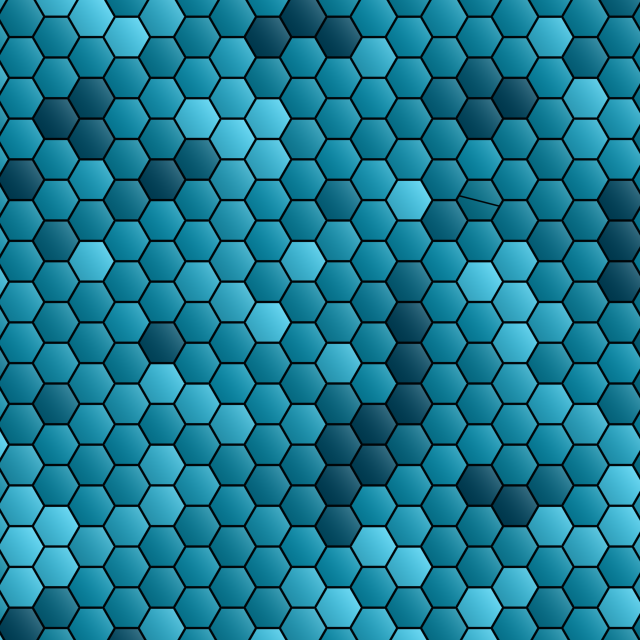
Reproduce this pattern procedurally as a three.js fragment shader.

```glsl
// Glossy teal hexagon tiles with dark joints, clustered tone changes and one cracked tile.
varying vec2 vUv;

const float ROW_STEP = 0.06368;                // tile height, flat side to flat side
const float COLUMN_STEP = ROW_STEP * 0.866025;
const vec2 FIRST_CENTER = vec2(0.0326, 0.0187);
const float JOINT_HALF = 0.0018;
const float SOFTNESS = 0.0011;

const vec3 JOINT_COLOR = vec3(0.0, 0.02, 0.03);
const vec3 DEEP_COLOR = vec3(0.0, 0.27, 0.37);
const vec3 MID_COLOR = vec3(0.03, 0.54, 0.66);
const vec3 BRIGHT_COLOR = vec3(0.27, 0.80, 0.93);

const vec2 LIGHT_DIRECTION = vec2(0.80, 0.60);
const float SHADE = 0.20;
const float SHEEN = 0.21;
const float CLUSTER_SCALE = 0.55;
const float CLUSTER_WEIGHT = 0.58;

const vec2 CRACKED_TILE = vec2(13.0, 10.0);
const vec2 CRACK_START = vec2(-0.033, 0.007);
const vec2 CRACK_END = vec2(0.029, -0.009);
const float CRACK_HALF = 0.0012;

float hash(vec2 p) {
  vec3 q = fract(vec3(p.xyx) * 0.1031);
  q += dot(q, q.yzx + 33.33);
  return fract((q.x + q.y) * q.z);
}

float valueNoise(vec2 p) {
  vec2 i = floor(p);
  vec2 f = fract(p);
  f = f * f * (3.0 - 2.0 * f);
  float low = mix(hash(i), hash(i + vec2(1.0, 0.0)), f.x);
  float high = mix(hash(i + vec2(0.0, 1.0)), hash(i + vec2(1.0)), f.x);
  return mix(low, high, f.y);
}

float segmentDistance(vec2 p, vec2 a, vec2 b) {
  vec2 ab = b - a;
  return length(p - a - ab * clamp(dot(p - a, ab) / dot(ab, ab), 0.0, 1.0));
}

// Finds the nearest tile: xy is the offset from its center, zw its column and row.
vec4 nearestTile(vec2 uv) {
  vec2 p = uv - FIRST_CENTER;
  float firstColumn = floor(p.x / COLUMN_STEP);
  vec4 best = vec4(1.0);
  for (int i = 0; i < 2; i++) {
    float column = firstColumn + float(i);
    float stagger = 0.5 * mod(column, 2.0);
    float row = floor(p.y / ROW_STEP - stagger + 0.5);
    vec2 offset = p - vec2(column * COLUMN_STEP, (row + stagger) * ROW_STEP);
    if (dot(offset, offset) < dot(best.xy, best.xy)) best = vec4(offset, column, row);
  }
  return best;
}

// Distance from a point inside a tile to its closest side.
float sideDistance(vec2 p) {
  p = abs(p);
  return 0.5 * ROW_STEP - max(p.y, dot(p, vec2(0.866025, 0.5)));
}

vec3 tileColor(vec2 tile) {
  vec2 place = vec2(tile.x * 0.866, tile.y + 0.5 * mod(tile.x, 2.0));
  float cluster = valueNoise(place * CLUSTER_SCALE + 41.0);
  float tone = mix(hash(tile + 17.0), cluster, CLUSTER_WEIGHT);
  vec3 color = MID_COLOR * (0.93 + 0.14 * hash(tile + 73.0));
  color = mix(color, DEEP_COLOR, 1.0 - smoothstep(0.20, 0.40, tone));
  return mix(color, BRIGHT_COLOR, smoothstep(0.58, 0.80, tone));
}

void main() {
  vec4 hit = nearestTile(vUv);
  vec2 local = hit.xy;
  vec2 tile = hit.zw;

  // Diagonal gloss across each tile
  float gloss = clamp(0.5 + dot(local, LIGHT_DIRECTION) / ROW_STEP, 0.0, 1.0);
  vec3 color = tileColor(tile) * (1.0 - SHADE * (1.0 - gloss));
  color = mix(color, vec3(1.0), SHEEN * gloss * gloss);

  // Crack
  if (distance(tile, CRACKED_TILE) < 0.5) {
    float crack = segmentDistance(local, CRACK_START, CRACK_END);
    float uncracked = smoothstep(CRACK_HALF - SOFTNESS, CRACK_HALF + SOFTNESS, crack);
    color = mix(JOINT_COLOR, color * 0.9, uncracked);
  }

  // Joints
  float face = smoothstep(JOINT_HALF - SOFTNESS, JOINT_HALF + SOFTNESS, sideDistance(local));
  gl_FragColor = vec4(mix(JOINT_COLOR, color, face), 1.0);
}
```
